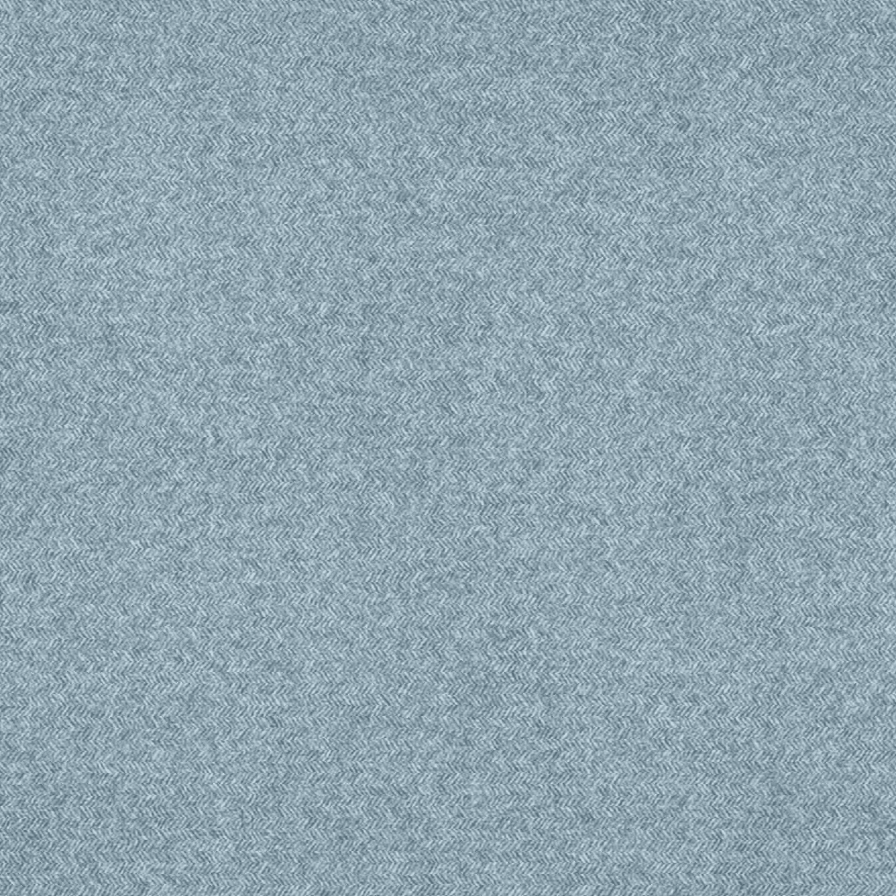
A WebGL 2 fragment shader for this texture:

```glsl
#version 300 es
precision highp float;
// Fine broken herringbone cloth in mottled blue-grey yarn.
uniform vec2 u_resolution;
out vec4 fragColor;

float hash(vec2 p) {
  vec3 q = fract(vec3(p.xyx) * vec3(0.1031, 0.1030, 0.0973));
  q += dot(q, q.yzx + 33.33);
  return fract((q.x + q.y) * q.z);
}

float noise(vec2 p) {
  vec2 i = floor(p), f = fract(p);
  f = f * f * (3.0 - 2.0 * f);
  return mix(mix(hash(i), hash(i + vec2(1, 0)), f.x),
             mix(hash(i + vec2(0, 1)), hash(i + vec2(1, 1)), f.x), f.y);
}

void main() {
  vec2 uv = gl_FragCoord.xy / u_resolution;

  // Uneven threads: 40 zigzag pairs down, 168 steep strokes across
  vec2 p = uv + 0.0024 * (vec2(noise(uv * 75.0), noise(uv * 75.0 + 57.0)) - 0.5);
  float band = floor(p.y * 80.0);
  float zigzag = abs(fract(p.y * 40.0) - 0.5) * 2.0;
  float thread = p.x * 168.0 + 1.5 * zigzag + 0.35 * mod(band, 2.0);

  // Steep ribs, softened when strokes become smaller than pixels
  float sharpness = 1.0 - smoothstep(0.4, 0.9, 168.0 / u_resolution.x);
  float rib = cos(6.2832 * thread) * sharpness;
  float wear = mix(0.6, 1.3, noise(uv * vec2(60.0, 70.0) + 11.0));
  float tone = 0.5 + 0.29 * rib * wear;

  // Yarn variation along the strokes, between stitches and in loose fibres
  tone += 0.5 * (noise(vec2(thread * 1.7, p.y * 200.0 + band * 7.0)) - 0.5);
  tone += 0.2 * (hash(vec2(floor(thread + 0.5), band)) - 0.5) * sharpness;
  tone += 0.9 * (noise(uv * vec2(440.0, 470.0) + 91.0) - 0.5);

  // Faint slubs along warp and weft, then soft broad shading
  tone += 0.10 * (noise(uv * vec2(26.0, 240.0) + 5.0) - 0.5);
  tone += 0.06 * (noise(uv * vec2(60.0, 5.0) + 23.0) - 0.5);
  tone += 0.08 * (noise(uv * vec2(7.0, 4.0) + 41.0) - 0.5);
  tone += 0.07 * smoothstep(0.0, 0.4, uv.y) - 0.05 * smoothstep(0.75, 1.0, uv.y) - 0.03;

  vec3 shadowYarn = vec3(0.43, 0.515, 0.56);
  vec3 lightYarn = vec3(0.69, 0.77, 0.81);
  fragColor = vec4(mix(shadowYarn, lightYarn, clamp(tone, -0.3, 1.3)), 1.0);
}
```
